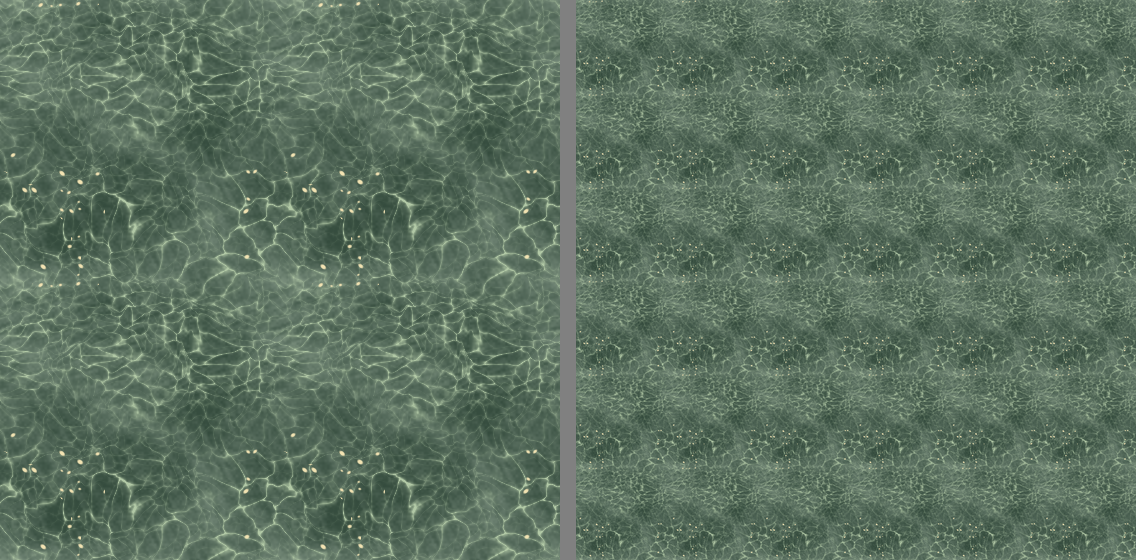
Left, the tile; right, the same tile 3 across and 3 down.
This texture is drawn by a Shadertoy shader. Its source:

```glsl
// Rippling green water with a web of pale caustic light and warm glints, tiled two by two.

const float REPEATS = 2.0;
const vec3 DEEP = vec3(0.205, 0.295, 0.240);
const vec3 SHALLOW = vec3(0.425, 0.505, 0.445);
const vec3 CAUSTIC = vec3(0.70, 0.79, 0.65);
const vec3 GLINT = vec3(0.95, 0.89, 0.70);

float hash(vec2 p) {
    return fract(sin(dot(p, vec2(127.1, 311.7))) * 43758.5453);
}

vec2 hash2(vec2 p) {
    return vec2(hash(p), hash(p + 57.3));
}

// Value noise over the unit tile, wrapping after a whole number of cells
float noise(vec2 p, vec2 cells, float seed) {
    p *= cells;
    vec2 id = floor(p), f = fract(p);
    f = f * f * (3.0 - 2.0 * f);
    vec2 a = mod(id, cells) + seed, b = mod(id + 1.0, cells) + seed;
    return mix(mix(hash(a), hash(vec2(b.x, a.y)), f.x),
               mix(hash(vec2(a.x, b.y)), hash(b), f.x), f.y);
}

float fbm(vec2 p, vec2 cells, float seed) {
    float sum = 0.0, weight = 0.5;
    for (int i = 0; i < 5; i++) {
        sum += weight * noise(p, cells, seed);
        cells *= 2.0;
        weight *= 0.6;
    }
    return sum / 1.153;
}

vec2 warp(vec2 p, float cells, float amount, float seed) {
    vec2 n = vec2(noise(p, vec2(cells), seed), noise(p, vec2(cells), seed + 31.0));
    return p + amount * (n - 0.5);
}

// Gaps from the nearest cell point to the second (edges) and third (junctions)
vec2 cellGaps(vec2 p, vec2 cells, float seed) {
    p *= cells;
    vec2 id = floor(p), f = fract(p);
    vec3 near = vec3(9.0);
    for (int y = -2; y <= 2; y++) {
        for (int x = -2; x <= 2; x++) {
            vec2 g = vec2(x, y);
            float d = length(g + hash2(mod(id + g, cells) + seed) - f);
            if (d < near.x) near = vec3(d, near.xy);
            else if (d < near.y) near = vec3(near.x, d, near.y);
            else near.z = min(near.z, d);
        }
    }
    return near.yz - near.x;
}

// Thin bright edges with a faint halo, swelling where they meet
float causticWeb(vec2 p, vec2 cells, float width, float seed) {
    vec2 gap = cellGaps(p, cells, seed);
    float thread = exp(-gap.x / width) + 0.10 * exp(-gap.x / (4.0 * width));
    return thread * 0.75 + 0.8 * exp(-gap.y / (2.0 * width));
}

// Soft band around a centre on a wrapping unit axis
float band(float x, float centre, float halfWidth) {
    float d = abs(fract(x - centre + 0.5) - 0.5);
    return 1.0 - smoothstep(0.4 * halfWidth, halfWidth, d);
}

// Small tilted sparks scattered on a grid
float glints(vec2 p, float cells, float density, float blur) {
    vec2 id = mod(floor(p * cells), cells);
    vec2 rnd = hash2(id + 11.0);
    vec2 d = fract(p * cells) - mix(vec2(0.32), vec2(0.68), rnd);
    d.y += (rnd.x - 0.5) * d.x;
    float radius = mix(0.10, 0.26, hash(id + 83.0));
    float spark = 1.0 - smoothstep(radius - blur, radius + blur, length(d * vec2(0.9, 1.1)));
    return spark * step(1.0 - density, hash(id + 29.0));
}

void mainImage(out vec4 fragColor, in vec2 fragCoord) {
    vec2 p = fract(fragCoord / iResolution.xy * REPEATS);
    float pixel = REPEATS / iResolution.y;

    // Bands of fine chop and of strong light
    float drift = p.y + 0.16 * (noise(p, vec2(4.0), 3.0) - 0.5);
    float chop = band(drift, 0.76, 0.29);
    float lit = band(drift, 0.08, 0.36);

    // Mottled water with slanted streaks
    float mottle = fbm(p, vec2(4.0, 6.0), 7.0);
    float ripple = noise(vec2(p.x, 3.0 * p.y - p.x), vec2(14.0, 26.0), 13.0);
    float fibre = noise(vec2(p.y, 2.0 * p.x + p.y), vec2(9.0, 32.0), 17.0);
    float grain = noise(p, vec2(110.0), 19.0) - 0.5;
    float tone = 0.44 + 1.15 * (mottle - 0.5) + 0.24 * grain;
    tone += 0.32 * mix(fibre - 0.5, ripple - 0.5, chop);
    tone += 0.25 * (noise(p, vec2(3.0), 37.0) - 0.5);
    vec3 color = mix(DEEP, SHALLOW, clamp(tone, 0.0, 1.0));

    // Broad, fine and faint caustic webs, roughened at three scales
    vec2 q = warp(warp(p, 7.0, 0.08, 23.0), 20.0, 0.035, 41.0);
    q = warp(q, 52.0, 0.012, 43.0);
    float fade = smoothstep(0.25, 0.7, noise(p, vec2(11.0), 47.0));
    float broad = causticWeb(q, vec2(10.0), 0.048, 53.0) * mix(0.35, 1.0, lit);
    float fine = causticWeb(q, vec2(15.0, 24.0), 0.085, 61.0) * 0.68;
    float faint = causticWeb(q + 0.04 * (mottle - 0.5), vec2(19.0, 22.0), 0.075, 71.0);
    float light = mix(broad, fine, chop) * mix(0.25, 1.0, fade);
    light += 0.30 * faint * (1.0 - 0.7 * fade);
    light *= 1.0 + 0.7 * grain;
    color = mix(color, CAUSTIC, clamp(light, 0.0, 1.0));

    // Warm sparks gathered in one lit patch
    float patchMask = band(p.x, 0.10, 0.32) * band(p.y, 0.18, 0.32);
    float density = 0.38 * patchMask * smoothstep(0.3, 0.6, noise(p, vec2(6.0), 79.0));
    color = mix(color, GLINT, glints(p, 30.0, density, 30.0 * pixel));

    fragColor = vec4(color, 1.0);
}
```
